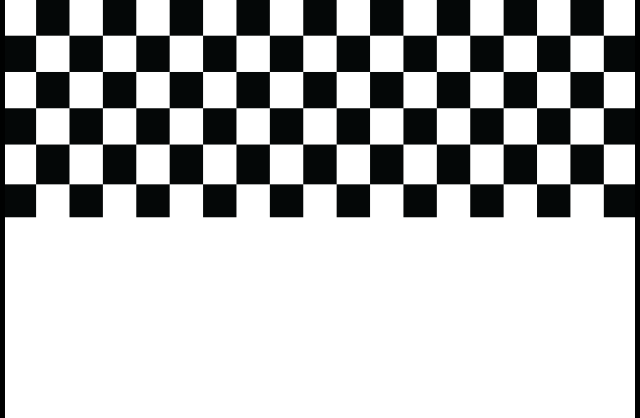
Give the GLSL for this background, as a WebGL 1 fragment shader.

```glsl
precision highp float;
// A black and white checkered band above a plain field, framed by dark side bars.

uniform vec2 u_resolution;

const vec3 PAPER = vec3(1.0);
const vec3 INK = vec3(0.016, 0.027, 0.027);
const vec3 BAR_INK = vec3(0.0, 0.004, 0.004);

// Horizontal sizes are fractions of the width, vertical ones of the height.
const float BAR_WIDTH = 0.0078;
const float COLUMN_START = 0.0564;
const float COLUMN_WIDTH = 0.05218;
const float ROW_HEIGHT = 0.0868;
const float ROW_SHIFT = -0.0014;
const float TALL_ROW_EXTRA = 0.0084;  // the fifth row is slightly taller
const float BAND_DEPTH = 0.5198;
const int ROW_EDGES = 5;

// Soft step, one pixel wide, from 0 to 1 across a signed distance.
float coverage(float dist, float pixels) {
  return clamp(dist * pixels + 0.5, 0.0, 1.0);
}

// Soft sign, from -1 to 1.
float softSign(float dist, float pixels) {
  return 2.0 * coverage(dist, pixels) - 1.0;
}

// Alternates between +1 and -1 on each column.
float columnSign(float x) {
  float phase = mod((x - COLUMN_START) / COLUMN_WIDTH + 0.5, 2.0);
  float dist = (0.5 - abs(phase - 1.0)) * COLUMN_WIDTH;
  // Distance is zero at both edges of a column pair.
  return -softSign(dist, u_resolution.x) * -1.0 * (phase < 0.0 ? -1.0 : 1.0);
}

// Flips sign at every row edge, starting with +1 at the top.
float rowSign(float depth) {
  float result = 1.0;
  for (int i = 1; i <= ROW_EDGES; i++) {
    float edge = float(i) * ROW_HEIGHT + ROW_SHIFT;
    if (i == ROW_EDGES) edge += TALL_ROW_EXTRA;
    result *= softSign(edge - depth, u_resolution.y);
  }
  return result;
}

void main() {
  vec2 uv = gl_FragCoord.xy / u_resolution;
  float depth = 1.0 - uv.y;

  // Checkered band
  float checker = 0.5 + 0.5 * columnSign(uv.x) * rowSign(depth);
  float band = coverage(BAND_DEPTH - depth, u_resolution.y);
  vec3 color = mix(PAPER, INK, checker * band);

  // Side bars
  float sideDistance = min(uv.x, 1.0 - uv.x);
  float bar = coverage(BAR_WIDTH - sideDistance, u_resolution.x);
  color = mix(color, BAR_INK, bar);

  gl_FragColor = vec4(color, 1.0);
}
```
